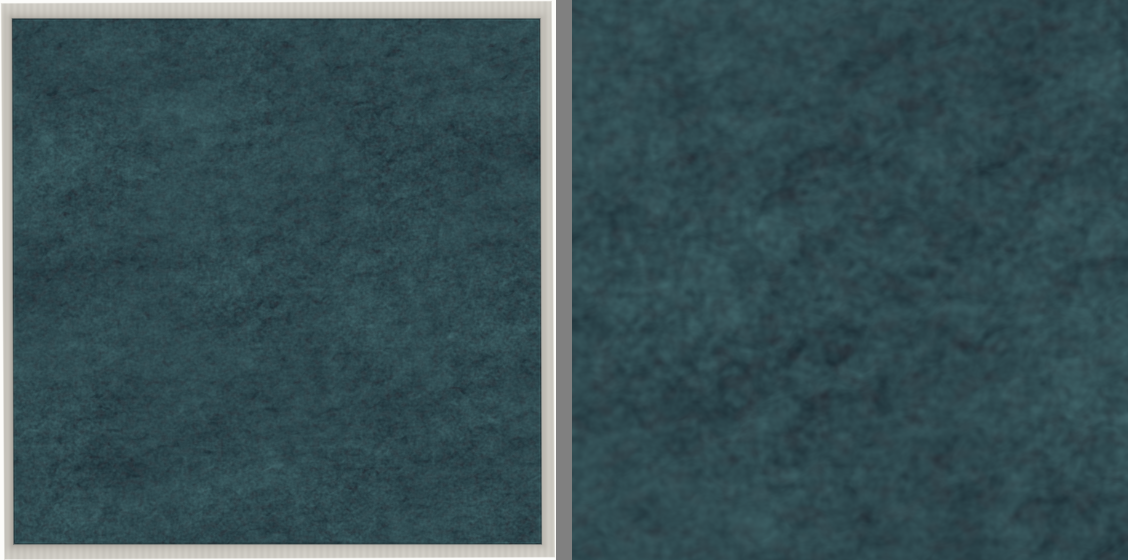
Left: the whole. Right: its middle third, enlarged.
This texture is drawn by a WebGL 2 fragment shader. Its source:

```glsl
#version 300 es
precision highp float;

uniform vec2 u_resolution;
out vec4 fragColor;

vec2 gradientAt(vec2 cell) {
    vec3 h = fract(cell.xyx * vec3(0.1031, 0.103, 0.0973));
    h += dot(h, h.yzx + 33.33);
    return fract((h.xx + h.yz) * h.zy) * 2.0 - 1.0;
}

float gradientNoise(vec2 p) {
    vec2 cell = floor(p), f = fract(p);
    vec2 blend = f * f * f * (f * (f * 6.0 - 15.0) + 10.0);
    float a = dot(gradientAt(cell), f);
    float b = dot(gradientAt(cell + vec2(1, 0)), f - vec2(1, 0));
    float c = dot(gradientAt(cell + vec2(0, 1)), f - vec2(0, 1));
    float d = dot(gradientAt(cell + 1.0), f - 1.0);
    return mix(mix(a, b, blend.x), mix(c, d, blend.x), blend.y);
}

float fbm(vec2 p) {
    float sum = 0.0, weight = 0.6;
    for (int i = 0; i < 5; i++) {
        sum += weight * gradientNoise(p);
        p = mat2(1.8, 0.4, -0.4, 1.8) * p + 17.3;
        weight *= 0.66;
    }
    return sum;
}

// Signed distance to a box given by its lower left and upper right corners
float boxDistance(vec2 p, vec2 low, vec2 high) {
    vec2 d = max(low - p, p - high);
    return length(max(d, 0.0)) + min(max(d.x, d.y), 0.0);
}

vec3 slateColor(vec2 p) {
    // Strata climb gently to the right, with a crumbled warp
    vec2 q = mat2(0.978, -0.208, 0.208, 0.978) * p;
    q.y += 0.03 * gradientNoise(p * 3.0 + 8.0);
    vec2 crumble = vec2(gradientNoise(p * 48.0), gradientNoise(p * 48.0 + 19.0));
    q += 0.010 * crumble;
    float strata = fbm(q * vec2(3.0, 12.0) + 4.0);
    float streaks = fbm(q * vec2(17.0, 46.0) + 31.0);
    float clouds = fbm(p * vec2(7.0, 9.0) + 0.1 * crumble + 57.0);
    float mottle = fbm(q * vec2(36.0, 46.0) + 12.0);
    float grain = gradientNoise(p * vec2(125.0, 150.0)) + 0.8 * gradientNoise(p * 210.0 + 9.0);

    float tone = 0.48 + 0.34 * strata + 0.28 * streaks + 0.34 * clouds;
    // Crumbly relief varies a little from patch to patch
    float rough = 1.05 + 0.45 * smoothstep(-0.25, 0.3, gradientNoise(p * 5.0 + 40.0));
    tone += rough * (0.44 * mottle + 0.29 * grain);
    // Short dark pits, slightly drawn out along the strata
    float pits = smoothstep(0.12, 0.42, gradientNoise(q * vec2(50.0, 85.0) + 83.0));
    tone -= 0.24 * pits * smoothstep(0.2, -0.2, clouds + strata);

    // Broad dark seam on the right and paler bands beside it
    float seam = q.y - 0.505 - 0.05 * clouds;
    tone -= 0.22 * exp(-seam * seam * 800.0) * smoothstep(0.4, 0.9, p.x);
    float pale = q.y - 0.63 - 0.06 * clouds;
    tone += 0.14 * exp(-pale * pale * 500.0) * (1.0 - smoothstep(0.3, 0.7, p.x));

    vec3 color = mix(vec3(0.130, 0.210, 0.239), vec3(0.24, 0.375, 0.393), clamp(tone, -0.12, 1.25));
    // Greyer flecks in the hollows
    float fleck = smoothstep(-0.05, 0.3, gradientNoise(p * vec2(70.0, 90.0) + 71.0));
    color += vec3(0.026, -0.010, -0.009) * fleck * (1.0 - clamp(tone, 0.0, 1.0));
    // Sparse pale scratches along the strata
    float scratch = smoothstep(0.25, 0.55, gradientNoise(q * vec2(20.0, 80.0) + 23.0));
    return color + vec3(0.04, 0.052, 0.052) * scratch * smoothstep(0.05, 0.3, strata);
}

vec3 wallColor(vec2 p, float panelDistance) {
    // Fine upright ribs and a soft contact shadow
    float ribs = sin(p.x * 6.2832 * 85.0);
    vec3 color = vec3(0.82, 0.81, 0.78) + 0.016 * ribs;
    color += 0.02 * gradientNoise(p * vec2(12.0, 5.0));
    float shade = exp(-max(panelDistance, 0.0) * 110.0);
    shade *= 0.65 + 0.35 * smoothstep(0.6, 0.0, p.x + 0.3 * p.y);
    return mix(color, vec3(0.62, 0.60, 0.57), 0.85 * shade);
}

void main() {
    vec2 uv = gl_FragCoord.xy / u_resolution;
    vec2 p = gl_FragCoord.xy / u_resolution.y;
    float soft = 1.0 / u_resolution.y;

    // Backing sheet, leaning slightly, on a white ground
    vec2 sheet = uv + vec2(0.006 * (uv.y - 0.5), 0.004 * (0.5 - uv.x));
    float sheetDistance = boxDistance(sheet, vec2(0.005, 0.003), vec2(0.995, 0.996));
    vec2 panel = uv + vec2(0.003 * (uv.y - 0.5), 0.0);
    float panelDistance = boxDistance(panel, vec2(0.023, 0.028), vec2(0.973, 0.967));

    vec3 color = mix(wallColor(p, panelDistance), vec3(0.99, 0.99, 0.98),
                     smoothstep(-soft, soft, sheetDistance));

    // Slate face with a darker bevel and a thin lit rim
    vec3 slate = slateColor(p);
    slate *= 1.0 - 0.2 * smoothstep(-0.005, -0.001, panelDistance);
    float rim = smoothstep(0.002, 0.0, abs(panelDistance + 0.003));
    slate += vec3(0.035, 0.06, 0.06) * rim * smoothstep(0.4, 0.95, abs(uv.x * 2.0 - 1.0));
    color = mix(slate, color, smoothstep(-soft, soft, panelDistance));

    fragColor = vec4(color, 1.0);
}
```
